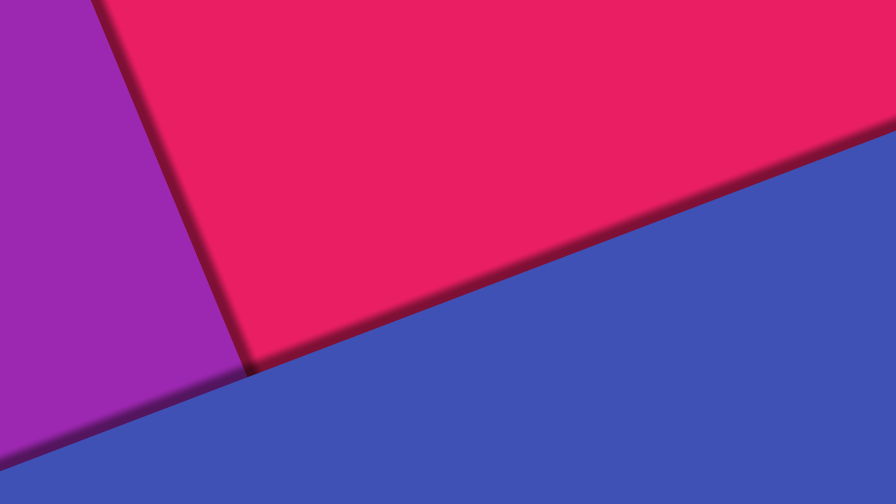
Give the GLSL for this background, as a Shadertoy shader.

```glsl
// Three flat paper sheets stacked over each other: pink, then purple, then blue.
// Each upper sheet is a half plane given by a signed line distance; it casts
// a narrow soft shadow on whatever lies beneath it.

const vec3 PINK   = vec3(0.914, 0.118, 0.388);
const vec3 PURPLE = vec3(0.612, 0.153, 0.690);
const vec3 BLUE   = vec3(0.247, 0.318, 0.710);

const float SHADOW_REACH   = 0.0235; // distance at half strength
const float SHADOW_BLUR    = 0.0125; // half width of the soft rim
const float SHADOW_OPACITY = 0.46;

// Signed distance to the line from a to b, positive on its left side.
float lineDistance(vec2 p, vec2 a, vec2 b) {
    vec2 along = normalize(b - a);
    return dot(p - a, vec2(-along.y, along.x));
}

// Darkens the layer below, then covers it with the sheet where dist < 0.
vec3 laySheet(vec3 below, vec3 sheet, float dist, float pixel) {
    float shadow = 1.0 - smoothstep(SHADOW_REACH - SHADOW_BLUR,
                                    SHADOW_REACH + SHADOW_BLUR, dist);
    float cover = clamp(0.5 - dist / pixel, 0.0, 1.0);
    return mix(below * (1.0 - SHADOW_OPACITY * shadow), sheet, cover);
}

void mainImage(out vec4 fragColor, in vec2 fragCoord) {
    // Canvas height is one unit.
    float pixel = 1.0 / iResolution.y;
    vec2 p = fragCoord * pixel;

    // Steep edge of the purple sheet and slanted edge of the blue one.
    float purpleEdge = lineDistance(p, vec2(0.1800, 1.0), vec2(0.4907, 0.2523));
    float blueEdge   = lineDistance(p, vec2(0.0, 0.0648), vec2(1.7778, 0.7407));

    vec3 color = laySheet(PINK, PURPLE, purpleEdge, pixel);
    color = laySheet(color, BLUE, blueEdge, pixel);
    fragColor = vec4(color, 1.0);
}
```
